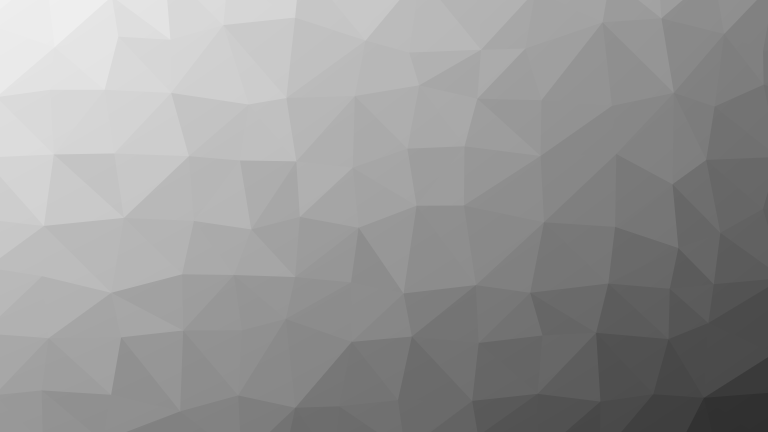
Give the GLSL for this background, as a WebGL 2 fragment shader.

```glsl
#version 300 es
precision highp float;
// Low-poly backdrop: a warped, jittered grid is split into triangles, and each
// facet takes its grey from a diagonal ramp, light at the upper left and dark at
// the lower right. Neighbouring facets are blended by their edge coverage.
uniform vec2 u_resolution;
out vec4 fragColor;

const float CELL = 0.1392;                // grid step, in canvas heights
const vec2 ORIGIN = vec2(0.118, 0.079);   // regular place of corner (0, 0)

vec2 hash22(vec2 p) {
  vec3 q = fract(vec3(p.xyx) * vec3(0.1031, 0.1030, 0.0973));
  q += dot(q, q.yzx + 33.33);
  return fract((q.xx + q.yz) * q.zy);
}

// Soft bump around a grid place
float bump(vec2 id, vec2 place, vec2 tightness) {
  vec2 d = id - place;
  return exp(-dot(d * d, tightness));
}

// Grid corner moved off its regular place by a broad warp and a random jitter
vec2 corner(vec2 id) {
  float columns = cos(1.047 * (id.x - 1.0)) - 1.2 * bump(id, vec2(2, 0), vec2(3, 0));
  vec2 warp = vec2(0.0, 0.22 * columns * cos(1.257 * (id.y - 4.0)));
  warp.y -= 0.5 * bump(id, vec2(10, 2.4), vec2(2, 0.8));
  warp.x += 0.34 * bump(id, vec2(9.5, 3), vec2(0.9, 0.04));
  warp.x += 0.36 * bump(id, vec2(2.7, 3.2), vec2(0.7, 0.35));
  warp.x += 0.1 * (id.y - 2.8) * bump(id, vec2(5, 0), vec2(1.5, 0));
  vec2 jitter = (hash22(id + 41.0) - 0.5) * 0.36;
  return (id + warp + jitter) * CELL + ORIGIN;
}

// Grey ramp along the diagonal, a little darker towards the other two corners
float ramp(vec2 p) {
  vec2 uv = p * u_resolution.y / u_resolution;
  float t = clamp(0.54 * uv.x + 0.46 * (1.0 - uv.y), 0.0, 1.0);
  float across = uv.x + uv.y - 1.0;
  return 0.955 - 0.61 * t - 0.17 * t * t - 0.05 * across * across;
}

// Signed distance to the left side of the edge from a to b
float edge(vec2 p, vec2 a, vec2 b) {
  vec2 e = b - a, d = p - a;
  return (e.x * d.y - e.y * d.x) / max(length(e), 1e-5);
}

// Weighted tone and coverage of one counter-clockwise triangle
vec2 facet(vec2 p, vec2 a, vec2 b, vec2 c) {
  float inside = min(edge(p, a, b), min(edge(p, b, c), edge(p, c, a)));
  float coverage = clamp(inside * u_resolution.y + 0.5, 0.0, 1.0);
  vec2 center = (a + b + c) / 3.0;
  float grain = (hash22(floor(center * 997.0)).x - 0.5) * 0.04;
  return vec2(ramp(mix(center, p, 0.12)) + grain, 1.0) * coverage;
}

void main() {
  vec2 p = gl_FragCoord.xy / u_resolution.y;
  vec2 home = floor((p - ORIGIN) / CELL);
  vec2 sum = vec2(ramp(p), 1.0) * 1e-4;

  // Warped cells may reach into their neighbours
  for (int j = -1; j <= 1; j++) {
    for (int i = -1; i <= 1; i++) {
      vec2 id = home + vec2(i, j);
      vec2 a = corner(id);
      vec2 b = corner(id + vec2(1, 0));
      vec2 c = corner(id + vec2(1, 1));
      vec2 d = corner(id + vec2(0, 1));
      // Split along the shorter diagonal
      if (distance(a, c) < distance(b, d)) {
        sum += facet(p, a, b, c) + facet(p, a, c, d);
      } else {
        sum += facet(p, a, b, d) + facet(p, b, c, d);
      }
    }
  }
  fragColor = vec4(vec3(sum.x / sum.y), 1.0);
}
```
